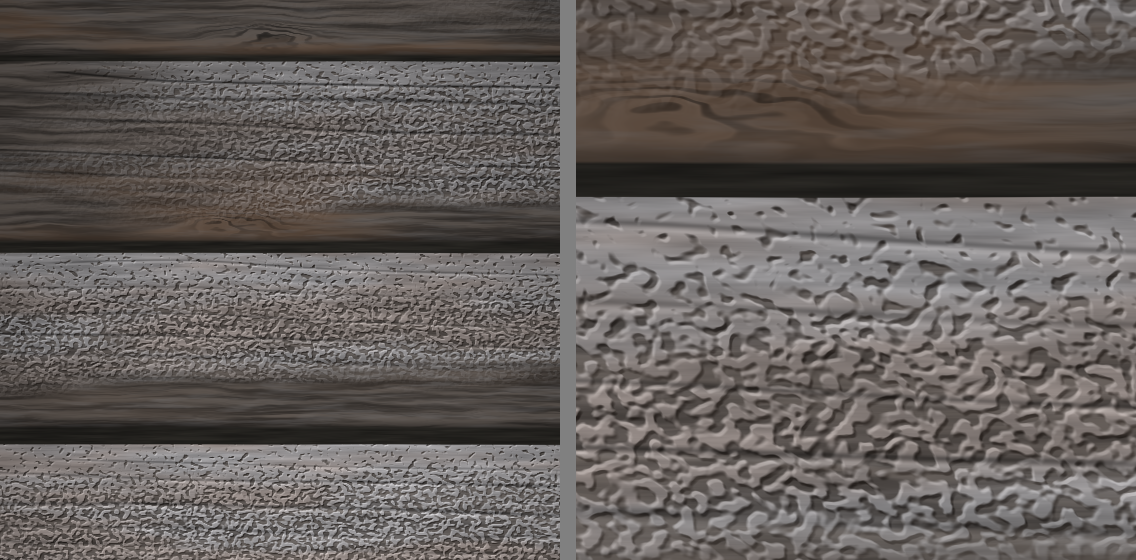
Left, the full canvas; right, a detail of the centre.
Write a WebGL 2 fragment shader that draws this texture.

```glsl
#version 300 es
precision highp float;
// Weathered horizontal boards with dark gaps that widen towards the bottom.
// Each board layers streaked wood, a knot, blistered grey paint lit from the
// upper left, and long cracks; hashes and noise vary the wear per board.

uniform vec2 u_resolution;
out vec4 fragColor;

const vec3 GAP_DARK   = vec3(0.130, 0.124, 0.112);
const vec3 WOOD_DARK  = vec3(0.195, 0.178, 0.166);
const vec3 WOOD_LIGHT = vec3(0.350, 0.322, 0.302);
const vec3 RUST       = vec3(0.390, 0.300, 0.235);
const vec3 PAINT_WARM = vec3(0.580, 0.540, 0.525);
const vec3 PAINT_COOL = vec3(0.605, 0.600, 0.610);

float hash(vec2 p) {
  vec3 q = fract(p.xyx * 0.1031);
  q += dot(q, q.yzx + 33.33);
  return fract((q.x + q.y) * q.z);
}

float noise(vec2 p) {
  vec2 cell = floor(p), f = fract(p);
  f = f * f * (3.0 - 2.0 * f);
  float low = mix(hash(cell), hash(cell + vec2(1, 0)), f.x);
  float high = mix(hash(cell + vec2(0, 1)), hash(cell + vec2(1, 1)), f.x);
  return mix(low, high, f.y);
}

float fbm(vec2 p) {
  float sum = 0.0, amp = 0.533;
  for (int i = 0; i < 4; i++) {
    sum += amp * noise(p);
    p = mat2(1.9, 0.15, -0.15, 2.1) * p + 17.3;
    amp *= 0.5;
  }
  return sum;
}

float falling(float a, float b, float x) { return 1.0 - smoothstep(a, b, x); }

// Gradient noise about zero, giving evenly sized bumps.
float slope(vec2 cell, vec2 offset) {
  float angle = 6.2832 * hash(cell);
  return dot(vec2(cos(angle), sin(angle)), offset);
}

float bumps(vec2 p) {
  vec2 c = floor(p), f = fract(p), u = f * f * (3.0 - 2.0 * f), e = vec2(1, 0);
  float low = mix(slope(c, f), slope(c + e.xy, f - e.xy), u.x);
  float high = mix(slope(c + e.yx, f - e.yx), slope(c + e.xx, f - e.xx), u.x);
  return mix(low, high, u.y);
}

// Height of the blistered paint: 1 on a flake, 0 in a pit.
float paintHeight(vec2 p, float pitLevel) {
  vec2 q = mat2(0.88, 0.47, -0.47, 0.88) * (p * vec2(112.0, 158.0));
  q += 0.8 * vec2(noise(q * 0.5 + 5.0), noise(q * 0.5 + 41.0));
  float n = bumps(q) + 0.25 * bumps(q * 1.9 + 7.0);
  return smoothstep(pitLevel - 0.17, pitLevel + 0.17, n);
}

// Long cracks: x is groove depth, y is the lit lip below it.
vec2 cracks(float x, float v, float board) {
  vec2 sum = vec2(0.0);
  for (int i = 0; i < 7; i++) {
    vec2 id = vec2(float(i), board + 9.0);
    float centre = (id.x + 0.2 + 0.5 * hash(id)) / 7.5 + 0.08 * x;
    centre += 0.05 * (noise(vec2(x * 3.0, id.x * 5.0 + board)) - 0.5);
    float width = 0.005 + 0.005 * hash(id + 3.7);
    float groove = (v - centre) / width;
    float lip = groove - 2.2;
    float strength = (0.5 + 0.5 * hash(id + 8.1)) * smoothstep(0.1, 0.5, noise(vec2(x * 4.0, id.x * 7.0)));
    sum += strength * exp(-vec2(groove * groove, lip * lip));
  }
  return min(sum, 1.0);
}

// Wood streaks, bent around a knot near the lower edge of the board.
vec3 woodColour(float x, float v, float board) {
  vec2 d = (vec2(x, v) - vec2(0.43 - 0.05 * board, 0.89)) / vec2(0.09, 0.07);
  float knot = exp(-dot(d, d)) * step(board, 0.5);
  float wave = fbm(vec2(x * 11.0, v * 9.0 + board));
  float bentV = v + 0.05 * (wave - 0.5) + 0.16 * knot * wave;
  float streak = fbm(vec2(x * 6.0, bentV * 48.0 + board * 31.0));
  float rings = smoothstep(0.5, 1.0, 0.5 + 0.5 * sin(bentV * 170.0 + 8.0 * wave));
  vec3 wood = mix(WOOD_DARK, WOOD_LIGHT, smoothstep(0.22, 0.8, streak));
  float stain = smoothstep(0.4, 0.68, fbm(vec2(x * 2.2 + 4.0, v * 6.0 + board * 13.0)));
  wood = mix(wood, RUST, stain * smoothstep(0.45, 0.85, v) * (board < 0.5 ? 0.6 : 0.12));
  return wood * (1.0 - 0.4 * knot * rings);
}

vec3 boardColour(vec2 p, float v, float board) {
  float patchy = fbm(vec2(p.x * 2.6, p.y * 17.0) + board * 19.0);
  float fine = fbm(vec2(p.x * 14.0, p.y * 150.0));
  float wornV = v + 0.3 * (patchy - 0.5);
  float edge = 0.61 + 0.09 * abs(board - 1.0);
  float paint = falling(edge, edge + 0.2, wornV) * (board < 0.0 ? 0.25 : 1.0);
  paint *= smoothstep(-0.08, 0.66, p.x + 0.5 * board + 0.4 * (patchy - 0.5));

  // Sparse pits at the top of a board become dense worm tracks lower down.
  float pitLevel = mix(-0.36, 0.0, smoothstep(0.02, 0.36, wornV));
  float height = paintHeight(p, pitLevel);
  float relief = height - paintHeight(p + vec2(-0.0016, 0.002), pitLevel);

  vec3 wood = woodColour(p.x, v, board);
  vec3 coat = mix(PAINT_WARM, PAINT_COOL, smoothstep(0.35, 0.62, patchy));
  coat *= (0.83 + 0.1 * board) * (0.76 + 0.42 * fine);
  vec3 colour = mix(wood, coat * 0.75, 0.3 * smoothstep(0.42, 0.75, fine));
  colour = mix(colour, coat, paint * (0.24 + 0.68 * height));
  colour += 0.13 * paint * relief;
  vec2 crack = cracks(p.x, v, board) * falling(0.55, 0.8, v);
  colour *= 1.0 - (board < 0.5 ? 0.62 : 0.34) * crack.x;
  colour += 0.1 * crack.y * (0.3 + 0.7 * paint);
  return colour * (1.0 - 0.3 * smoothstep(0.95, 1.0, v));
}

void main() {
  vec2 p = gl_FragCoord.xy / u_resolution;
  float soft = 1.0 / u_resolution.y;
  float depth = 1.0 - p.y + 0.002 * (noise(vec2(p.x * 6.0, 2.0)) - 0.5);

  // Boards repeat downwards; each gap is wider than the one above.
  float board = floor((depth - 0.109) / 0.342);
  float top = 0.109 + 0.342 * board;
  float bottom = 0.431 + 0.3325 * board;
  float v = (depth - top) / (bottom - top);
  vec3 colour = boardColour(p, v, board);

  // Gap with faint streaks between two smooth rims.
  vec3 gap = GAP_DARK * (0.6 + 0.8 * fbm(vec2(p.x * 12.0, p.y * 190.0)));
  float inGap = smoothstep(bottom - 2.0 * soft, bottom + 2.0 * soft, depth);
  float rim = smoothstep(top, top + 1.5 * soft, depth);
  colour = mix(gap, colour, rim * (1.0 - inGap));

  // Light falls off towards the sides.
  vec2 fromCentre = (p - vec2(0.56, 0.42)) * vec2(1.0, 0.5);
  colour *= 1.04 - 0.5 * dot(fromCentre, fromCentre);
  fragColor = vec4(clamp(colour, 0.0, 1.0), 1.0);
}
```
